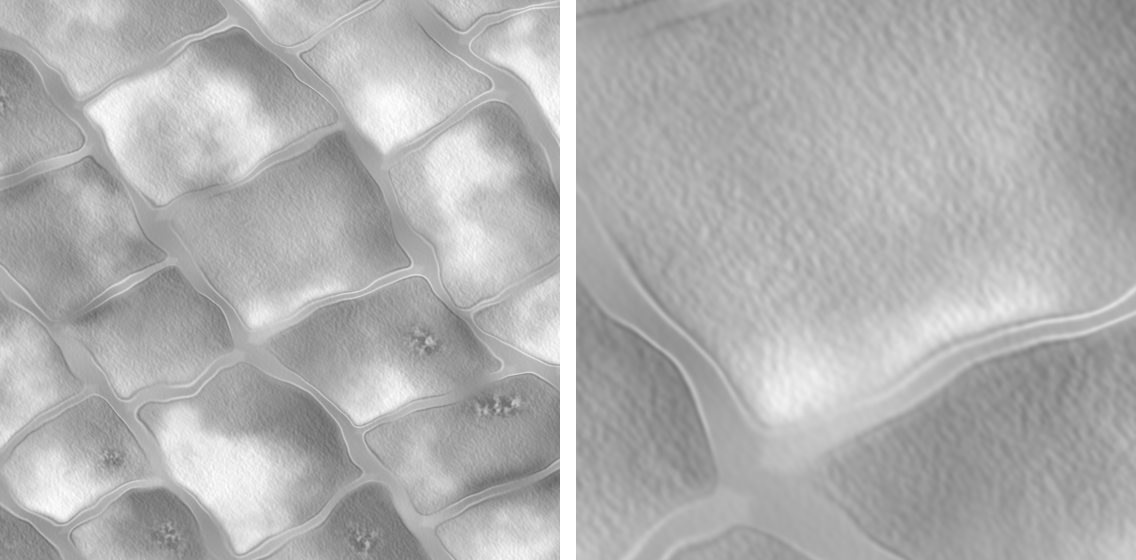
Left, the full canvas; right, a detail of the centre.
Reproduce this texture procedurally as a WebGL 1 fragment shader.

```glsl
precision highp float;
// Slanted grey paving of worn, rounded stones with thin soft joints and fine grain.
uniform vec2 u_resolution;

vec2 hash2(vec2 p) {
  p = vec2(dot(p, vec2(127.1, 311.7)), dot(p, vec2(269.5, 183.3)));
  return fract(sin(p) * 43758.5);
}

// Gradient noise, roughly -0.7 to 0.7
float noise(vec2 p) {
  vec2 i = floor(p), f = fract(p);
  vec2 w = f * f * f * (f * (f * 6.0 - 15.0) + 10.0);
  vec2 e = vec2(0.0, 1.0);
  float a = dot(hash2(i) * 2.0 - 1.0, f);
  float b = dot(hash2(i + e.yx) * 2.0 - 1.0, f - e.yx);
  float c = dot(hash2(i + e.xy) * 2.0 - 1.0, f - e.xy);
  float d = dot(hash2(i + e.yy) * 2.0 - 1.0, f - e.yy);
  return mix(mix(a, b, w.x), mix(c, d, w.x), w.y);
}

float fbm(vec2 p) {
  float sum = 0.0, amp = 1.0;
  for (int i = 0; i < 5; i++) {
    sum += amp * noise(p);
    p = mat2(1.6, 1.2, -1.2, 1.6) * p + 3.7;
    amp *= 0.47;
  }
  return sum;
}

float columnEdge(float i) { return i + 0.3 * hash2(vec2(i, 5.0)).x; }
float rowEdge(float i, float j) { return j + 0.38 * hash2(vec2(i, j)).y; }

// Bell-shaped line of half width w around zero
float ridge(float x, float w) { return exp(-x * x / (w * w)); }

void main() {
  vec2 p = gl_FragCoord.xy / u_resolution.y;

  // Bent, sheared brick grid: x counts columns, y counts stones down a column
  vec2 bent = p + 0.075 * vec2(noise(p * 3.0), noise(p * 3.0 + 19.0))
                + 0.026 * vec2(noise(p * 10.0), noise(p * 10.0 + 31.0))
                + 0.005 * vec2(noise(p * 32.0), noise(p * 32.0 + 57.0));
  vec2 grid = vec2(dot(bent, vec2(2.53, 2.14)), dot(bent, vec2(1.81, -3.55)));
  float col = floor(grid.x);
  if (grid.x < columnEdge(col)) col -= 1.0;
  grid.y += col * 0.45 + 0.3 * hash2(vec2(col, 9.0)).x;
  float row = floor(grid.y);
  if (grid.y < rowEdge(col, row)) row -= 1.0;
  vec2 lo = vec2(columnEdge(col), rowEdge(col, row));
  vec2 hi = vec2(columnEdge(col + 1.0), rowEdge(col, row + 1.0));
  vec2 local = (grid - lo) / (hi - lo);
  vec2 id = vec2(col, row);
  vec2 rnd = hash2(id + 40.0);

  // Distance inward from the rounded stone outline, uneven in width
  float swell = noise(p * 8.0 + 50.0);
  vec2 side = min(grid - lo, hi - grid) * vec2(0.302, 0.251);
  side -= vec2(0.011, 0.005) + vec2(0.018, 0.009) * swell;
  float radius = 0.02;
  float d = radius - length(max(radius - side, 0.0))
          + max(min(side.x, side.y) - radius, 0.0);

  // Stone: bright left of centre, shaded upper right, softly clouded
  vec2 cloud = p * 3.7 + id * 7.3;
  float stone = 0.665 + 0.21 * (0.45 - local.x) + 0.09 * (local.y - 0.5)
              + 0.09 * (rnd.x - 0.5) + 0.27 * fbm(cloud);
  float gleam = fbm(cloud * 1.1 + 11.0) + 0.14 - 0.55 * abs(local.x - 0.35)
              - 0.25 * abs(local.y - 0.55) + 0.35 * (rnd.x - 0.4);
  stone += 0.3 * smoothstep(-0.1, 0.5, gleam);
  stone = max(stone, 0.5 + 0.3 * (stone - 0.5));
  stone = min(stone, 0.9 + 0.45 * (stone - 0.9));

  // Dark crusted patches on some of the stones
  vec2 offset = (local - vec2(0.7, 0.25 + 0.4 * rnd.x)) * vec2(0.28, 0.25);
  float reach = length(offset) + 0.03 * noise(p * 16.0);
  float crusted = step(0.66, rnd.y);
  stone = mix(stone, 0.53, 0.8 * crusted * ridge(reach, 0.055));
  float specks = noise(p * vec2(85.0, 55.0)) + 0.6 * noise(p * 150.0);
  stone += 0.5 * crusted * ridge(reach, 0.028) * clamp(specks, -0.2, 0.4);

  // Joint: mid grey, paler along the narrow seams
  float joint = 0.65 + 0.16 * noise(p * 9.0)
              + 0.05 * smoothstep(-0.006, 0.006, side.x - side.y);
  float cover = smoothstep(-0.004, 0.011 + 0.014 * (0.5 + swell), d);
  float tone = mix(joint, stone, cover);

  // Soft shadows pooled around parts of the joints
  tone -= 0.2 * smoothstep(0.08, 0.38, noise(p * 4.0 + 70.0)) * ridge(d, 0.032);

  // Thin lit and shaded creases, broken along the outline
  float wear = noise(p * 9.0 + 23.0);
  float shade = noise(p * 10.0 + 61.0);
  tone += 0.17 * smoothstep(-0.25, 0.35, wear) * ridge(d - 0.001, 0.0021);
  tone -= 0.13 * smoothstep(-0.25, 0.35, shade) * ridge(d - 0.005 + 0.004 * wear, 0.0023);

  // Embossed grain: short pits that lean down to the right
  vec2 q = mat2(0.82, 0.57, 0.57, -0.82) * p;
  vec2 fine = q * vec2(205.0, 150.0);
  vec2 coarse = q * vec2(100.0, 58.0) + 2.0 * noise(p * 24.0);
  float grain = noise(fine) - noise(fine + vec2(0.5, 0.2))
              + 0.7 * (noise(coarse) - noise(coarse + vec2(0.45, 0.15)));
  tone += grain * mix(0.025, 0.085, cover) * (0.8 + 0.7 * noise(p * 8.0 + 90.0));

  gl_FragColor = vec4(vec3(clamp(tone, 0.0, 0.985)), 1.0);
}
```
